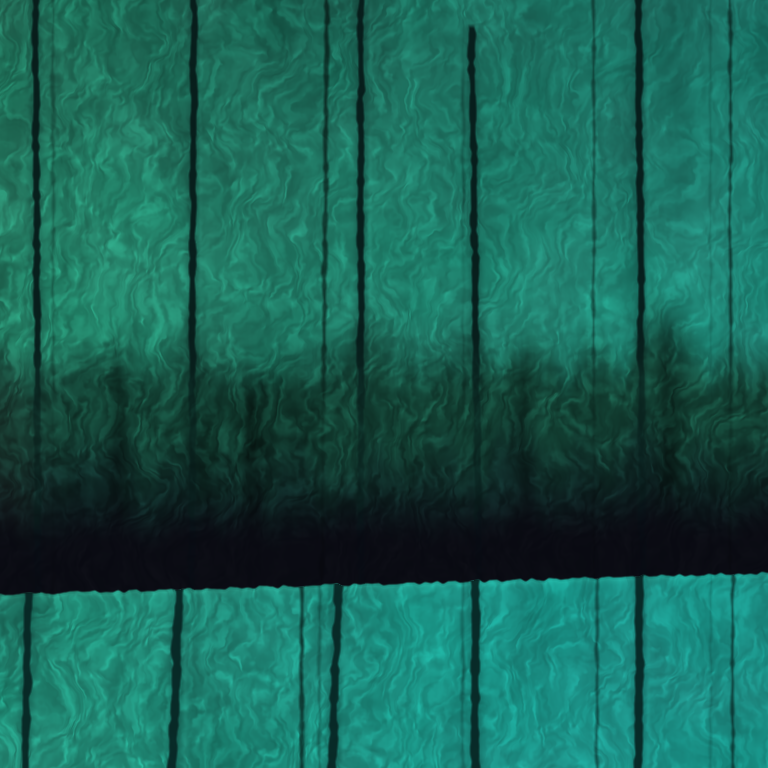
Give the GLSL for this texture, as a three.js fragment shader.

```glsl
varying vec2 vUv;

float hash(vec2 p) {
  vec3 q = fract(vec3(p.xyx) * 0.1031);
  q += dot(q, q.yzx + 33.33);
  return fract((q.x + q.y) * q.z);
}

float noise(vec2 p) {
  vec2 i = floor(p), f = fract(p);
  f = f * f * (3.0 - 2.0 * f);
  return mix(mix(hash(i), hash(i + vec2(1, 0)), f.x),
             mix(hash(i + vec2(0, 1)), hash(i + vec2(1, 1)), f.x), f.y);
}

float fbm(vec2 p) {
  float sum = 0.0, amp = 0.5;
  for (int i = 0; i < 5; i++) {
    sum += amp * noise(p);
    p = mat2(1.6, 1.2, -1.2, 1.6) * p + 7.3;
    amp *= 0.5;
  }
  return sum;
}

// Fine curved brush fibres, centred on zero
float fibres(vec2 p) {
  vec2 bend = vec2(fbm(p * 14.0), fbm(p * 14.0 + 31.0)) - 0.5;
  vec2 q = p + bend * 0.09;
  float a = noise(q * vec2(210.0, 55.0));
  float b = noise(mat2(0.8, 0.6, -0.6, 0.8) * q * vec2(150.0, 70.0) + 50.0);
  return a * b + 0.35 * (a + b) - 0.6;
}

// Coverage of a ragged vertical line
float seam(vec2 p, float x, float halfWidth) {
  float wobble = (noise(vec2(x * 91.0, p.y * 45.0)) - 0.5) * 0.003;
  float rough = (noise(vec2(p.y * 110.0, x * 57.0)) - 0.5) * 0.0025;
  float d = abs(p.x - x + wobble) - halfWidth + rough;
  return 1.0 - smoothstep(-0.0025, 0.0025, d);
}

float blur(float x, float center, float spread) {
  float t = (x - center) / spread;
  return exp(-t * t);
}

// Main board joint: position above and below the ledge, with slant
float joint(vec2 p, float upper, float lower, float slant, float below) {
  float x = mix(upper, lower, below) + slant * (p.y - mix(0.6, 0.1, below));
  return max(0.95 * seam(p, x, mix(0.0045, 0.0055, below)), 0.28 * blur(p.x, x, 0.009));
}

void main() {
  vec2 p = vUv;
  float ledge = 0.226 + 0.028 * p.x + (noise(vec2(p.x * 130.0, 3.0)) - 0.5) * 0.004;
  float d = p.y - ledge;
  float below = 1.0 - smoothstep(-0.0018, 0.0018, d);
  float side = step(d, 0.0);

  // Painted boards, cooler toward the right
  float cloud = fbm(p * vec2(7.0, 4.0) + 4.0) - 0.48;
  float streak = fbm(p * vec2(34.0, 5.0) + 12.0) - 0.48;
  float fiber = fibres(p);
  vec3 upper = mix(vec3(0.13, 0.455, 0.36), vec3(0.105, 0.455, 0.405), p.x);
  upper *= 1.0 + 0.10 * blur(p.y, 0.62, 0.14) - 0.08 * smoothstep(0.8, 1.0, p.y);
  vec3 lower = mix(vec3(0.125, 0.52, 0.44), vec3(0.10, 0.555, 0.515), smoothstep(0.0, 0.8, p.x));
  vec3 color = mix(upper, lower, below);
  color *= 1.0 + 0.32 * cloud + 0.22 * streak + mix(0.34, 0.2, p.x) * fiber;
  color += vec3(0.05, 0.0, 0.015) * (fbm(p * 11.0 + 20.0) - 0.48);

  // Soft shadow with a dripping upper rim
  float drips = 0.10 * (fbm(vec2(p.x * 26.0, p.y * 5.0)) - 0.48)
    + 0.035 * (blur(p.x, 0.25, 0.035) + blur(p.x, 0.845, 0.03))
    + 0.025 * (blur(p.x, 0.48, 0.03) + blur(p.x, 0.13, 0.05) + blur(p.x, 0.68, 0.025));
  float s = d - drips;
  vec3 shade = mix(vec3(0.05, 0.135, 0.13), vec3(0.07, 0.245, 0.195), smoothstep(0.08, 0.20, s));
  shade *= 1.0 + 0.5 * cloud + 0.4 * streak + 0.55 * fiber;
  shade *= 1.0 - 0.28 * (blur(p.x, 0.33, 0.012) + blur(p.x, 0.68, 0.014)
    + blur(p.x, 0.87, 0.014) + blur(p.x, 0.155, 0.014));
  shade += vec3(0.025, -0.01, 0.0) * blur(p.x, 0.0, 0.06);
  vec3 aboveColor = mix(shade, color, smoothstep(0.225, 0.335, s));
  vec3 black = vec3(0.04, 0.045, 0.075) + 0.012 * fiber;
  float blackFade = smoothstep(0.045, 0.125, d - 0.4 * drips + 0.02 * streak);
  aboveColor = mix(black, aboveColor, blackFade);

  // Lit lip under the ledge
  color += vec3(0.03, 0.07, 0.06) * exp(-abs(d + 0.004) * 260.0);
  color = mix(aboveColor, color, below);

  // Deep joints between the boards
  float deep = joint(p, 0.048, 0.035, mix(-0.004, 0.02, side), side);
  deep = max(deep, joint(p, 0.251, 0.228, mix(0.004, 0.035, side), side));
  deep = max(deep, joint(p, 0.470, 0.436, mix(0.0, 0.035, side), side));
  deep = max(deep, joint(p, 0.619, 0.619, mix(-0.014, 0.0, side), side)
    * (1.0 - smoothstep(0.962, 0.970, p.y)));
  deep = max(deep, joint(p, 0.834, 0.832, mix(-0.008, 0.008, side), side));
  float shadowed = (1.0 - side) * (1.0 - smoothstep(0.20, 0.33, d));
  vec3 jointColor = mix(vec3(0.025, 0.10, 0.095), vec3(0.03, 0.19, 0.18), below * 0.5);
  color = mix(color, min(color, jointColor), deep * (1.0 - 0.45 * shadowed));

  // Faint hairline cracks
  float hair = 0.55 * seam(p, mix(0.423 + 0.008 * (p.y - 0.7), 0.393, side), 0.0025);
  hair += 0.42 * seam(p, mix(0.773, 0.777, side), 0.0018);
  hair += 0.52 * seam(p, mix(0.951, 0.954, side), 0.0018);
  hair += 0.30 * seam(p, 0.603, 0.0018) * noise(vec2(4.0, p.y * 16.0));
  hair += 0.25 * seam(p, mix(0.069, 0.416, side), 0.0018);
  hair += 0.15 * seam(p, 0.925, 0.0014);
  color *= 1.0 - hair * (1.0 - 0.7 * shadowed);

  // Pale worn rims beside the joints
  float worn = blur(p.x, mix(0.482, 0.447, side), 0.003) + blur(p.x, mix(0.261, 0.241, side), 0.003)
    + blur(p.x, 0.844, 0.003);
  color += vec3(0.02, 0.05, 0.045) * worn * (1.0 - shadowed) * noise(p * vec2(40.0, 60.0));

  gl_FragColor = vec4(clamp(color, 0.0, 1.0), 1.0);
}
```
